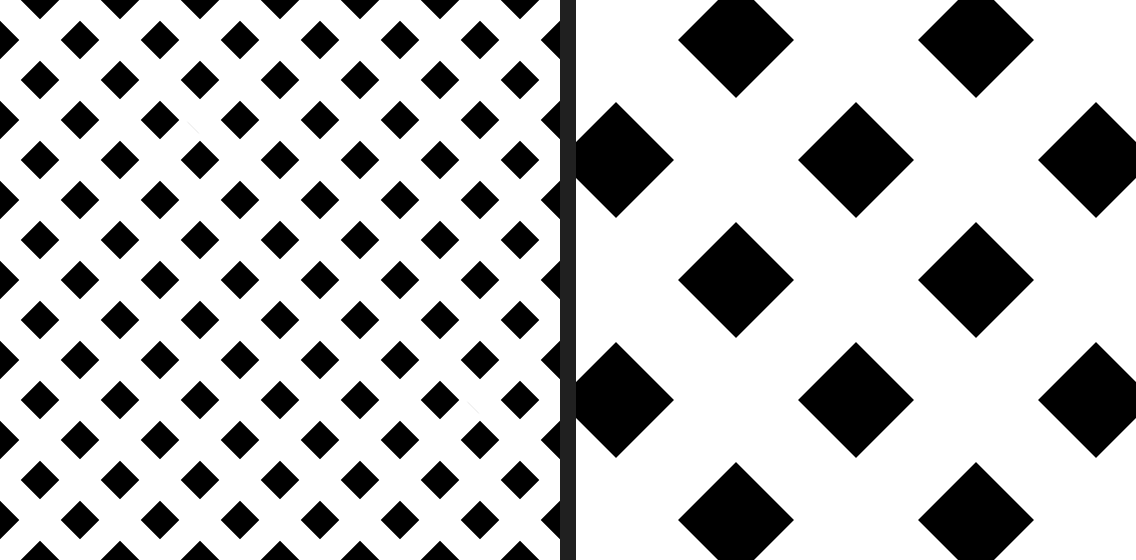
Left, the full canvas; right, a detail of the centre.
Give the GLSL for this pattern, as a Shadertoy shader.

```glsl
#define REPEATS 7.0
#define HALF_DIAGONAL 0.2415
#define INK vec3(0.0)
#define PAPER vec3(1.0)
#define SCRATCH_POS vec2(0.345, 0.772)
#define SCRATCH_HALF_LENGTH 0.018
#define SCRATCH_WIDTH 0.0012
#define SCRATCH_STRENGTH 0.07

// Signed distance, in cells, to diamonds centred on the cell's edge midpoints
float diamondLattice(vec2 p) {
    vec2 q = abs(fract(p) - 0.5);
    return (0.5 - abs(q.x - q.y) - HALF_DIAGONAL) * sqrt(0.5);
}

// Faint falling diagonal, repeated half a tile away; wraps at the borders
float scratch(vec2 uv, float pixel) {
    float mark = 0.0;
    for (int i = 0; i < 2; i++) {
        vec2 centre = SCRATCH_POS + 0.5 * float(i);
        vec2 d = fract(uv - centre + 0.5) - 0.5;
        float along = abs(d.x - d.y) * sqrt(0.5);
        float across = abs(d.x + d.y) * sqrt(0.5);
        float line = 1.0 - smoothstep(0.0, max(SCRATCH_WIDTH, pixel), across);
        float fade = 1.0 - smoothstep(0.6, 1.0, along / SCRATCH_HALF_LENGTH);
        mark = max(mark, line * fade);
    }
    return mark;
}

void mainImage(out vec4 fragColor, in vec2 fragCoord) {
    vec2 uv = fragCoord / iResolution.xy;
    float pixel = 1.0 / min(iResolution.x, iResolution.y);

    // White ground with slight wear
    vec3 color = mix(PAPER, INK, SCRATCH_STRENGTH * scratch(uv, pixel));

    // Staggered diamonds
    float edge = 0.6 * REPEATS * pixel;
    float diamond = 1.0 - smoothstep(-edge, edge, diamondLattice(uv * REPEATS));
    color = mix(color, INK, diamond);

    fragColor = vec4(color, 1.0);
}
```
